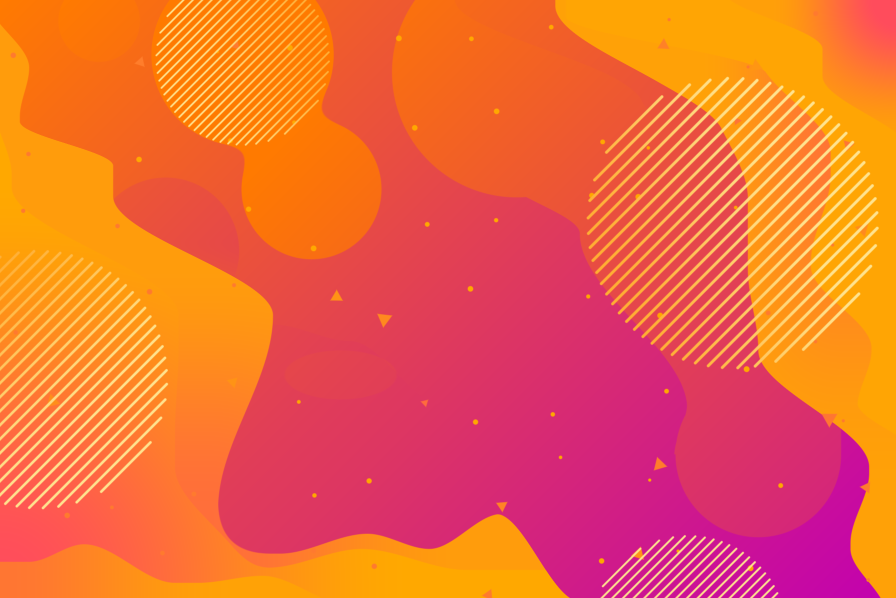
A WebGL 1 fragment shader for this background:

```glsl
precision highp float;

// Flowing abstract backdrop: a diagonal orange-to-violet gradient under soft blobs,
// amber waves whose edges are sums of smooth steps, hatched discs, and confetti.
// Layout uses a 768 x 512 design grid with y pointing down.

uniform vec2 u_resolution;

#define CANVAS vec2(768.0, 512.0)
#define ORANGE vec3(1.0, 0.48, 0.0)
#define VIOLET vec3(0.76, 0.0, 0.69)
#define AMBER vec3(1.0, 0.66, 0.0)
#define CORAL vec3(1.0, 0.30, 0.36)
#define CREAM vec3(1.0, 0.89, 0.56)
#define STRIPE_GAP 0.077
#define STRIPE_WIDTH 0.010
#define CONFETTI_CELL 76.0

float unitsPerPixel;

float fill(float d) { return clamp(0.5 - d / unitsPerPixel, 0.0, 1.0); }

float rise(float h, float a, float b, float t) { return h * smoothstep(a, b, t); }

float disc(vec2 p, vec2 c, float r) { return length(p - c) - r; }

float smoothUnion(float a, float b, float k) {
  float h = max(k - abs(a - b), 0.0) / k;
  return min(a, b) - 0.25 * h * h * k;
}

float hash(vec2 p) { return fract(sin(dot(p, vec2(127.1, 311.7))) * 43758.55); }

vec3 ground(float t) { return mix(ORANGE, VIOLET, clamp(t, 0.0, 1.0)); }

vec3 warm(float t) { return mix(AMBER, CORAL, clamp(t, 0.0, 1.0)); }

// Large blob with a narrow waist and a round foot
float waistBlob(vec2 p) {
  float x = 430.0 + rise(67.0, 150.0, 200.0, p.y) + rise(92.0, 200.0, 350.0, p.y)
          - rise(11.0, 345.0, 390.0, p.y);
  float body = max(max(x - p.x, p.y - 389.0), p.x - 721.0);
  return min(min(body, disc(p, vec2(443.0, 62.0), 107.0)), disc(p, vec2(650.0, 389.0), 71.0));
}

// Left wave and the softer wave nested inside it
float leftWave(vec2 p) {
  float x = -10.0 + rise(35.0, 0.0, 58.0, p.y) - rise(8.0, 58.0, 100.0, p.y)
          + rise(80.0, 104.0, 142.0, p.y) + rise(137.0, 168.0, 270.0, p.y)
          - rise(47.0, 270.0, 435.0, p.y);
  float y = 474.0 - rise(17.0, 240.0, 315.0, p.x) + rise(13.0, 315.0, 368.0, p.x)
          - rise(30.0, 368.0, 430.0, p.x) + rise(75.0, 425.0, 497.0, p.x);
  return smoothUnion(p.x - x, y - p.y, 45.0);
}

float leftInner(vec2 p) {
  float x = -5.0 + rise(15.0, 90.0, 150.0, p.y) + rise(143.0, 160.0, 270.0, p.y)
          - rise(3.0, 300.0, 370.0, p.y) + rise(65.0, 400.0, 500.0, p.y);
  float y = 486.0 - rise(16.0, 230.0, 310.0, p.x) + rise(18.0, 310.0, 400.0, p.x);
  return smoothUnion(p.x - x, y - p.y, 20.0);
}

float bottomWave(vec2 p) {
  return 481.0 - rise(15.0, 25.0, 72.0, p.x) + rise(33.0, 72.0, 150.0, p.x)
       - rise(6.0, 170.0, 225.0, p.x) + rise(25.0, 225.0, 300.0, p.x) - p.y;
}

// Right wave, its inner wave and the corner patch
float rightWave(vec2 p) {
  return 476.0 + rise(130.0, 5.0, 110.0, p.y) + rise(35.0, 70.0, 170.0, p.y)
       + rise(9.0, 230.0, 300.0, p.y) + rise(95.0, 300.0, 400.0, p.y)
       - rise(16.0, 405.0, 465.0, p.y) + rise(30.0, 470.0, 525.0, p.y) - p.x;
}

float rightInner(vec2 p) {
  return 485.0 + rise(165.0, 14.0, 62.0, p.y) + rise(62.0, 45.0, 130.0, p.y)
       - rise(17.0, 150.0, 225.0, p.y) + rise(52.0, 228.0, 298.0, p.y)
       - rise(12.0, 300.0, 348.0, p.y) + rise(50.0, 345.0, 390.0, p.y) - p.x;
}

float cornerPatch(vec2 p) {
  return 620.0 + rise(85.0, -8.0, 42.0, p.y) + rise(75.0, 65.0, 130.0, p.y) - p.x;
}

// Disc of round-ended diagonal strokes; fade gives the direction of the bright side
vec3 hatch(vec3 col, vec2 p, vec2 c, float r, vec2 fade) {
  vec2 q = (p - c) / r;
  vec2 s = vec2(q.x + q.y, q.x - q.y) * 0.7071;
  float row = (floor(s.x / STRIPE_GAP) + 0.5) * STRIPE_GAP;
  float reach = sqrt(max(1.0 - row * row, 0.0));
  float d = length(vec2(s.x - row, max(abs(s.y) - reach, 0.0))) - STRIPE_WIDTH;
  vec3 ink = mix(vec3(1.0, 0.68, 0.2), CREAM, smoothstep(-0.9, 0.5, dot(q, fade)));
  return mix(col, ink, fill(d * r) * step(abs(row), 1.0));
}

// One dot per cell, and a turned triangle in some cells
vec3 confetti(vec3 col, vec2 p, float onWave) {
  vec2 id = floor(p / CONFETTI_CELL);
  vec2 q = p - id * CONFETTI_CELL;
  vec2 dotAt = CONFETTI_CELL * (0.15 + 0.7 * vec2(hash(id), hash(id + 17.0)));
  vec2 triAt = CONFETTI_CELL * (0.2 + 0.6 * vec2(hash(id + 31.0), hash(id + 47.0)));
  float pick = hash(id + 5.0);
  vec3 ink = mix(AMBER, warm(0.5), onWave);
  col = mix(col, ink, fill(disc(q, dotAt, 0.9 + 1.6 * pick)) * step(0.25, pick));
  float turn = 6.28 * hash(id + 61.0);
  vec2 t = mat2(cos(turn), sin(turn), -sin(turn), cos(turn)) * (q - triAt);
  float tri = max(abs(t.x) * 0.866 + t.y * 0.5, -t.y) - 1.8 - 2.2 * hash(id + 73.0);
  return mix(col, warm(0.2 + 0.5 * hash(id + 83.0)), fill(tri) * step(pick, 0.36));
}

vec3 scene(vec2 p) {
  // Ground tones: every blob shifts the position along the gradient
  float base = (p.x + p.y) / 1280.0;
  float t = base - 0.04 * fill(disc(p, vec2(85.0, 18.0), 35.0));
  t += 0.09 * fill(disc(p, vec2(142.0, 215.0), 63.0)) * (1.0 - smoothstep(205.0, 250.0, p.y));
  float ridge = 278.0 + rise(14.0, 235.0, 300.0, p.x) + rise(55.0, 300.0, 380.0, p.x);
  t += 0.025 * fill(ridge - p.y) * (1.0 - smoothstep(300.0, 450.0, p.x + p.y - 290.0));
  t -= 0.04 * fill((length((p - vec2(292.0, 321.0)) / vec2(48.0, 21.0)) - 1.0) * 21.0);
  float shelf = 390.0 + rise(155.0, 0.0, 85.0, p.y) + rise(20.0, 70.0, 120.0, p.y) - p.x;
  float waist = base - 0.2 + 0.03 * fill(shelf) * (1.0 - smoothstep(70.0, 130.0, p.y));
  t = mix(t, waist, fill(waistBlob(p)));
  float twin = smoothUnion(disc(p, vec2(208.0, 47.0), 78.0), disc(p, vec2(267.0, 162.0), 60.0), 26.0);
  vec3 col = ground(mix(t, base - 0.28, fill(twin)));

  // Waves on both sides
  float left = fill(leftWave(p)), right = fill(rightWave(p));
  float glow = 0.13 + rise(0.5, 220.0, 440.0, p.y) * (1.0 - smoothstep(180.0, 400.0, p.x));
  col = mix(col, warm(glow), left);
  glow = smoothstep(150.0, 500.0, p.y) * (1.0 - smoothstep(0.0, 360.0, p.x));
  col = mix(col, warm(glow), left * fill(leftInner(p)));
  col = mix(col, warm(0.55 - rise(0.48, 0.0, 200.0, p.x)), left * fill(bottomWave(p)));
  glow = 0.08 + rise(0.5, 600.0, 720.0, p.x) * (1.0 - smoothstep(100.0, 420.0, p.y));
  col = mix(col, warm(glow), right);
  col = mix(col, warm(0.04), right * fill(rightInner(p)));
  glow = smoothstep(660.0, 768.0, p.x) * (1.0 - smoothstep(0.0, 120.0, p.y));
  col = mix(col, warm(glow + 0.1), right * fill(cornerPatch(p)));

  // Ornaments
  col = confetti(col, p, max(left, right));
  col = hatch(col, p, vec2(208.0, 50.0), 74.0, vec2(-0.7, 0.2));
  col = hatch(col, p, vec2(628.0, 191.0), 124.0, vec2(0.8, -0.4));
  col = hatch(col, p, vec2(33.0, 325.0), 110.0, vec2(0.6, 0.6));
  return hatch(col, p, vec2(590.0, 543.0), 84.0, vec2(0.0, -1.0));
}

void main() {
  unitsPerPixel = CANVAS.y / u_resolution.y;
  vec3 sum = vec3(0.0);
  for (int i = 0; i < 4; i++) {
    vec2 offset = vec2(mod(float(i), 2.0), floor(float(i) / 2.0)) * 0.5 - 0.25;
    vec2 uv = (gl_FragCoord.xy + offset) / u_resolution;
    sum += scene(vec2(uv.x, 1.0 - uv.y) * CANVAS);
  }
  gl_FragColor = vec4(sum * 0.25, 1.0);
}
```
